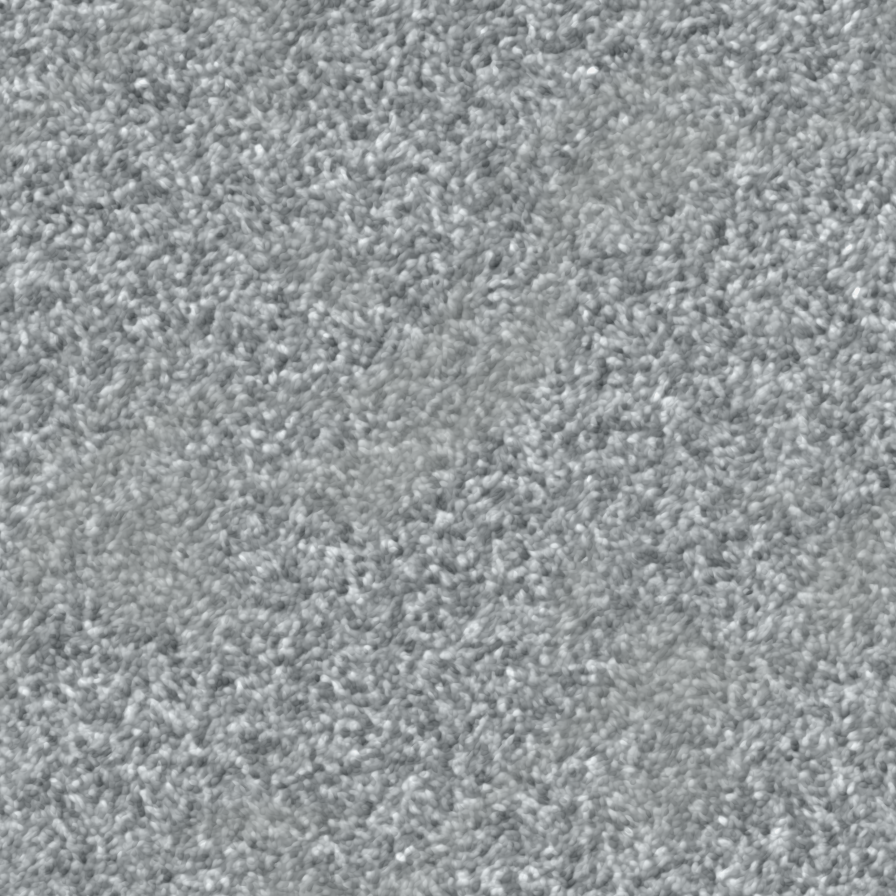
A Shadertoy shader for this texture:

```glsl
#define COARSE_CELLS 96.0
#define FINE_CELLS 150.0
#define FINE_SHARE 0.62
#define CONTRAST 0.272
#define BASE_TONE 0.634
#define SHARPNESS 6.5
#define GAP_DEPTH 0.20
#define LIGHT_DIR vec2(-0.32, 0.42)
#define COOL_TINT vec3(-0.014, 0.005, 0.013)
#define WARM_TINT vec3(-0.008, 0.007, 0.001)

vec3 hash3(vec2 p) {
    vec3 q = fract(p.xyx * vec3(0.1031, 0.1030, 0.0973));
    q += dot(q, q.yxz + 33.33);
    return fract((q.xxy + q.yzz) * q.zyx);
}

// Overlapping soft chips: each has its own tone, turn, length and lit side.
float chips(vec2 p) {
    vec2 cell = floor(p);
    float weightSum = 1e-4, energy = 0.012, toneSum = 0.0;
    for (int y = -1; y <= 1; y++)
    for (int x = -1; x <= 1; x++) {
        vec2 id = cell + vec2(x, y);
        vec3 place = hash3(id);
        vec3 look = hash3(id + 71.7);
        vec2 offset = p - id - place.xy;
        float angle = 3.14159 * place.z;
        vec2 axis = vec2(cos(angle), sin(angle));
        vec2 local = vec2(dot(offset, axis), dot(offset, vec2(-axis.y, axis.x)));
        local *= vec2(0.85, mix(1.1, 1.7, look.z));
        float weight = exp(-SHARPNESS * dot(local, local));
        float glint = 0.50 * smoothstep(0.975, 1.0, look.y);
        float tone = 1.15 * (look.x - 0.5) + glint + dot(offset, LIGHT_DIR);
        weightSum += weight;
        energy += weight * weight;
        toneSum += weight * tone;
    }
    // Dividing by energy keeps the contrast even where chips overlap.
    float gap = smoothstep(0.0, 0.40, -log(weightSum) / SHARPNESS);
    return toneSum * inversesqrt(energy) - GAP_DEPTH * gap;
}

// Layered sines with bent phases, about -1 to 1.
float patches(vec2 p) {
    vec2 q = p + 0.06 * sin(p.yx * vec2(17.0, 13.0) + vec2(0.7, 2.1));
    float wide = sin(dot(q, vec2(-7.0, 11.0)) + 4.6);
    float cross = sin(dot(q, vec2(15.0, 9.0)) + 2.0);
    float small = sin(dot(q, vec2(29.0, -37.0)) + 2.0 * wide);
    return 0.40 * wide + 0.30 * cross + 0.30 * small;
}

void mainImage(out vec4 fragColor, in vec2 fragCoord) {
    vec2 uv = fragCoord / min(iResolution.x, iResolution.y);

    // Slight bending breaks up the cell grid.
    vec2 ground = uv + 0.003 * sin(uv.yx * vec2(47.0, 61.0) + 1.5);
    float coarse = chips(ground * COARSE_CELLS);
    float fine = chips(ground * FINE_CELLS + 219.3);

    // Dusty patches hold finer, flatter chips.
    float dusty = smoothstep(-0.15, 0.85, patches(uv));
    float relief = coarse * mix(1.0, 0.62, dusty) + FINE_SHARE * fine;
    float tone = BASE_TONE + CONTRAST * mix(1.04, 0.86, dusty) * relief;
    tone -= 0.008 * dusty;

    vec3 color = tone + mix(COOL_TINT, WARM_TINT, 0.55 * dusty);
    fragColor = vec4(clamp(color, 0.18, 0.95), 1.0);
}
```
